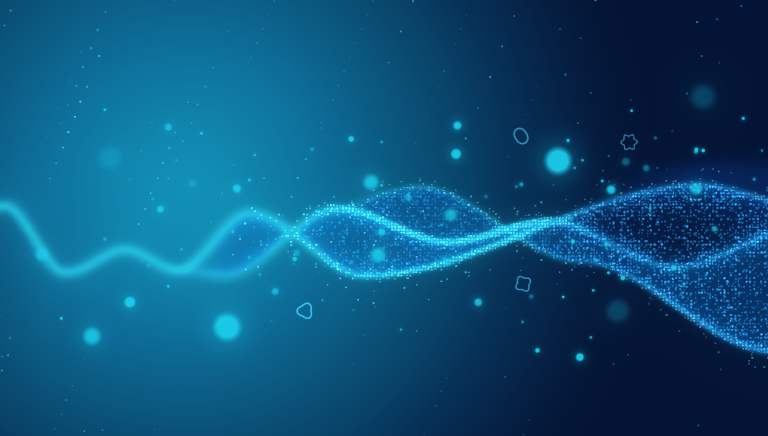
Write a WebGL 1 fragment shader that draws this background.

```glsl
precision highp float;
uniform vec2 u_resolution;

const vec3 NAVY = vec3(0.015, 0.08, 0.21);
const vec3 DEEP = vec3(0.03, 0.21, 0.36);
const vec3 TEAL = vec3(0.04, 0.32, 0.47);
const vec3 AZURE = vec3(0.05, 0.43, 0.6);
const vec3 GLOW = vec3(0.07, 0.56, 0.71);
const vec3 CYAN = vec3(0.15, 0.79, 0.91);
const vec3 VEIL = vec3(0.04, 0.34, 0.63);

vec2 hash2(vec2 p) {
  vec2 q = vec2(dot(p, vec2(127.1, 311.7)), dot(p, vec2(269.5, 183.3)));
  return fract(sin(q) * 43758.5);
}

float corner(vec2 id, vec2 f, vec2 e) {
  return dot(hash2(id + e) * 2.0 - 1.0, f - e);
}

float gradientNoise(vec2 p) {
  vec2 i = floor(p), f = fract(p), e = vec2(1, 0);
  vec2 u = f * f * (3.0 - 2.0 * f);
  return mix(mix(corner(i, f, e.yy), corner(i, f, e.xy), u.x),
    mix(corner(i, f, e.yx), corner(i, f, e.xx), u.x), u.y);
}

// Smooth climb or fall between two turning points
float swing(float x, float from, float to, float rise) {
  return rise * smoothstep(from, to, x);
}

// Heights of the three strands
vec3 strandHeights(float x) {
  float a = 0.527 + swing(x, 0.01, 0.15, -0.151) + swing(x, 0.156, 0.287, 0.051)
    + swing(x, 0.287, 0.408, -0.046) + swing(x, 0.408, 0.573, 0.13)
    + swing(x, 0.573, 0.837, -0.144) + swing(x, 0.837, 1.606, 0.209)
    + swing(x, 1.606, 1.835, -0.046);
  float b = 0.381 + swing(x, 0.408, 0.516, -0.014) + swing(x, 0.516, 0.775, 0.154)
    + swing(x, 0.775, 1.028, -0.076) + swing(x, 1.028, 1.257, 0.048)
    + swing(x, 1.257, 1.55, -0.105) + swing(x, 1.55, 1.835, 0.09);
  float c = 0.491 + swing(x, 0.665, 0.963, 0.08) + swing(x, 0.963, 1.33, -0.172)
    + swing(x, 1.33, 1.777, -0.206);
  return vec3(a, b, c);
}

vec3 backdrop(vec2 p) {
  float d = length(p - vec2(0.42, 0.565)) + 0.03 * gradientNoise(p * 2.5);
  vec3 col = mix(GLOW, AZURE, smoothstep(0.0, 0.4, d));
  col = mix(col, TEAL, smoothstep(0.28, 0.6, d));
  col = mix(col, DEEP, smoothstep(0.5, 0.8, d));
  return mix(col, NAVY, smoothstep(0.66, 1.08, d));
}

vec3 softLine(vec3 d, float width) {
  return exp(-d * d / (width * width)) + 0.22 * exp(-abs(d) / (width * 2.5));
}

float between(float y, float a, float b, float soft) {
  float lo = min(a, b), hi = max(a, b);
  return smoothstep(lo - soft, lo + soft, y) * (1.0 - smoothstep(hi - soft, hi + soft, y));
}

float rim(float y, float a, float b) {
  return exp(-min(abs(y - a), abs(y - b)) / 0.032);
}

// Jittered grid of specks, thinned by density
float specks(vec2 p, float cell, float density, float pixel) {
  vec2 g = p / cell, id = floor(g);
  vec2 jitter = hash2(id), pick = hash2(id + 57.0);
  float d = length(fract(g) - 0.3 - 0.4 * jitter) * cell;
  float r = cell * mix(0.14, 0.3, pick.y);
  return step(pick.x, density) * (1.0 - smoothstep(r - pixel * 0.5, r + pixel, d)) * mix(0.4, 1.0, jitter.y);
}

float orb(vec2 p, float x, float y, float radius) {
  float d = length(p - vec2(x, y)) / radius;
  return 1.0 - smoothstep(0.5, 1.5, d) + 0.25 * exp(-d * d / 4.0);
}

// Small wobbly outline with a given number of lobes
float outline(vec2 p, float x, float y, float lobes, float pixel) {
  vec2 q = p - vec2(x, y);
  float edge = 0.016 + 0.0025 * cos(lobes * atan(q.y, q.x) + lobes);
  return 1.0 - smoothstep(0.0, 0.0015 + pixel, abs(length(q) - edge));
}

float scatter(vec2 p, float pixel) {
  float sum = 0.0;
  for (int i = 0; i < 80; i++) {
    vec2 place = hash2(vec2(i, 3)), look = hash2(vec2(i, 11));
    float y = 0.48 + (place.y - 0.5) * (0.4 + 0.2 * look.y);
    float radius = 0.002 + 0.007 * pow(look.x, 5.0) + pixel * 0.4;
    sum += orb(p, 0.08 + 1.7 * pow(place.x, 0.75), y, radius) * mix(0.2, 0.85, look.y);
  }
  return sum;
}

void main() {
  vec2 p = gl_FragCoord.xy / u_resolution.y;
  float pixel = 1.0 / u_resolution.y;
  vec3 col = backdrop(p);

  // Faint distant wave
  float wave = 0.63 - 0.9 * pow(abs(p.x - 1.66), 2.0);
  col += vec3(0.01, 0.05, 0.12) * between(p.y, wave, wave - 0.16, 0.03) * smoothstep(1.3, 1.6, p.x);

  // Veils spanning the strands
  vec3 h = strandHeights(p.x);
  vec3 slope = (strandHeights(p.x + 0.002) - h) / 0.002;
  vec3 dist = (p.y - h) / sqrt(1.0 + slope * slope);
  float focus = smoothstep(0.5, 0.95, p.x), right = smoothstep(1.15, 1.4, p.x);
  float front = between(p.y, h.x, h.y, 0.005) * smoothstep(0.42, 0.55, p.x);
  float back = between(p.y, h.y, h.z, 0.006) * smoothstep(0.74, 0.85, p.x);
  float frontRim = rim(p.y, h.x, h.y), backRim = rim(p.y, h.y, h.z);
  col = mix(col, VEIL, back * (0.42 + 0.25 * backRim));
  col = mix(col, mix(VEIL, NAVY, right), front * mix(0.3, 0.6, right));
  col += VEIL * front * frontRim * 0.35;

  // Grain of the veils
  float density = front * (0.35 + 0.6 * frontRim) + back * (0.4 + 0.45 * backRim);
  density *= (0.8 + 0.7 * gradientNoise(p * 14.0)) * focus;
  float grain = specks(p, 0.0085, density, pixel) + 0.7 * specks(p + 0.37, 0.0065, density, pixel);
  col += vec3(0.12, 0.55, 0.72) * grain * mix(0.4, 0.8, right);

  // Glowing strands, dissolving into grain on the right
  vec3 strength = vec3(mix(0.65, 0.4, right),
    smoothstep(0.36, 0.5, p.x) * mix(0.4, 0.9, focus) * mix(1.0, 0.45, right),
    smoothstep(0.7, 0.9, p.x) * mix(0.25, 0.55, smoothstep(1.3, 1.55, p.x)));
  float lines = dot(softLine(dist, mix(0.015, 0.008, focus)), strength);
  col = mix(col, mix(CYAN, vec3(0.13, 0.6, 0.88), right), min(lines, 0.88));
  col += vec3(0.25, 0.4, 0.38) * specks(p, 0.007, lines * 1.3 * focus, pixel);

  // Drifting particles and larger soft lights
  float lights = scatter(p, pixel) + orb(p, 1.28, 0.631, 0.026) + orb(p, 0.521, 0.25, 0.027);
  lights += orb(p, 1.046, 0.647, 0.01) + orb(p, 0.298, 0.307, 0.011) + orb(p, 1.33, 0.181, 0.008);
  lights += 0.7 * (orb(p, 0.851, 0.582, 0.016) + orb(p, 0.867, 0.415, 0.016) + orb(p, 0.211, 0.229, 0.018));
  lights += 0.6 * (orb(p, 0.096, 0.417, 0.014) + orb(p, 1.596, 0.567, 0.013) + orb(p, 1.034, 0.507, 0.013));
  lights += 0.2 * (orb(p, 0.252, 0.638, 0.024) + orb(p, 1.417, 0.287, 0.024) + orb(p, 1.612, 0.778, 0.026));
  col = mix(col, vec3(0.1, 0.8, 0.92), min(lights, 0.95));

  // Thin floating outlines
  float marks = outline(p, 1.195, 0.688, 2.0, pixel) + outline(p, 1.443, 0.674, 6.0, pixel)
    + outline(p, 1.2, 0.349, 4.0, pixel) + outline(p, 0.7, 0.287, 3.0, pixel);
  col += vec3(0.15, 0.38, 0.42) * min(marks, 1.0);
  gl_FragColor = vec4(min(col, 1.0), 1.0);
}
```
